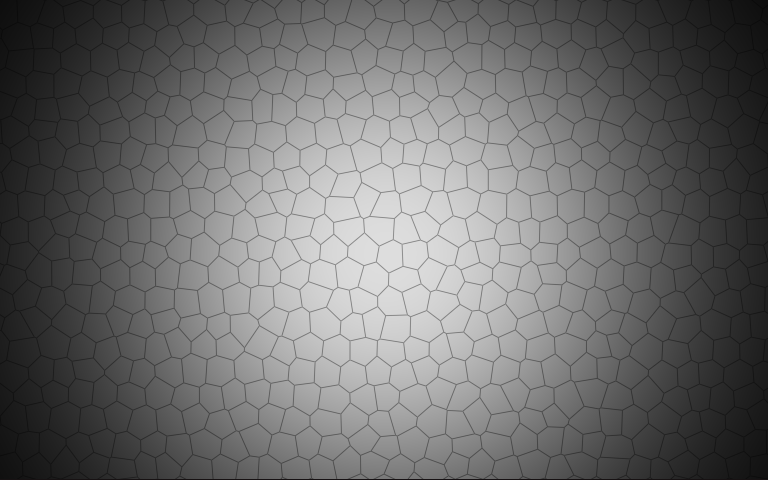
This background is drawn by a Shadertoy shader. Its source:

```glsl
// Thin irregular cell mosaic lit by a soft grey spotlight that fades to dark edges.

const float ROWS = 20.0;                       // cell rows over the canvas height
const vec2 SPACING = vec2(1.08, 1.0);          // seed spacing, in rows
const float JITTER = 0.5;                      // scatter of each seed
const float LINE_WIDTH = 0.0021;               // in canvas heights
const float LINE_SHADE = 0.64;                 // brightness kept on a line
const vec2 LIGHT_CENTER = vec2(0.502, 0.472);  // in canvas fractions
const float LIGHT_LEVEL = 0.868;
const float LIGHT_RADIUS = 0.593;              // in canvas heights
const float LIGHT_POWER = 2.16;
const float BORDER_HEIGHT = 0.002;
const vec3 BORDER_COLOR = vec3(0.09, 0.07, 0.075);

vec2 hash2(vec2 p) {
    vec3 q = fract(p.xyx * vec3(0.1031, 0.1030, 0.0973));
    q += dot(q, q.yzx + 33.33);
    return fract((q.xx + q.yz) * q.zy);
}

// Seed near p, with alternate rows shifted by half a cell
vec2 seedNear(vec2 p, vec2 offset) {
    float row = floor(p.y / SPACING.y) + offset.y;
    float shift = 0.5 * mod(row, 2.0);
    float column = floor(p.x / SPACING.x - shift) + offset.x;
    vec2 scatter = (hash2(vec2(column, row) + 57.0) - 0.5) * JITTER;
    return (vec2(column + shift, row) + 0.5 + scatter) * SPACING;
}

// Distance to the closest border between two cells
float cellEdge(vec2 p) {
    vec2 nearest = vec2(0.0);
    float best = 1e5;
    for (int j = -2; j <= 2; j++) {
        for (int i = -2; i <= 2; i++) {
            vec2 toSeed = seedNear(p, vec2(i, j)) - p;
            float d = dot(toSeed, toSeed);
            if (d < best) {
                best = d;
                nearest = toSeed;
            }
        }
    }
    float edge = 1e5;
    for (int j = -2; j <= 2; j++) {
        for (int i = -2; i <= 2; i++) {
            vec2 toSeed = seedNear(p, vec2(i, j)) - p;
            vec2 across = toSeed - nearest;
            if (dot(across, across) > 1e-5) {
                edge = min(edge, dot(0.5 * (toSeed + nearest), normalize(across)));
            }
        }
    }
    return edge;
}

void mainImage(out vec4 fragColor, in vec2 fragCoord) {
    vec2 uv = fragCoord / iResolution.y;
    vec2 canvas = vec2(iResolution.x / iResolution.y, 1.0);
    float pixel = 1.0 / iResolution.y;

    // Radial light
    float reach = length(uv - LIGHT_CENTER * canvas) / LIGHT_RADIUS;
    float light = LIGHT_LEVEL * exp(-pow(reach, LIGHT_POWER));

    // Cell outlines, widened to a pixel and faded in proportion when thinner
    float edge = cellEdge(uv * ROWS) / ROWS;
    float width = max(LINE_WIDTH, pixel);
    float line = 1.0 - smoothstep(-0.6 * pixel, 0.6 * pixel, edge - 0.5 * width);
    line *= LINE_WIDTH / width;
    vec3 color = vec3(light * mix(1.0, LINE_SHADE, line));

    // Dark strip along the bottom
    float strip = 1.0 - smoothstep(-0.5 * pixel, 0.5 * pixel, uv.y - BORDER_HEIGHT);
    color = mix(color, BORDER_COLOR, strip);

    fragColor = vec4(color, 1.0);
}
```
